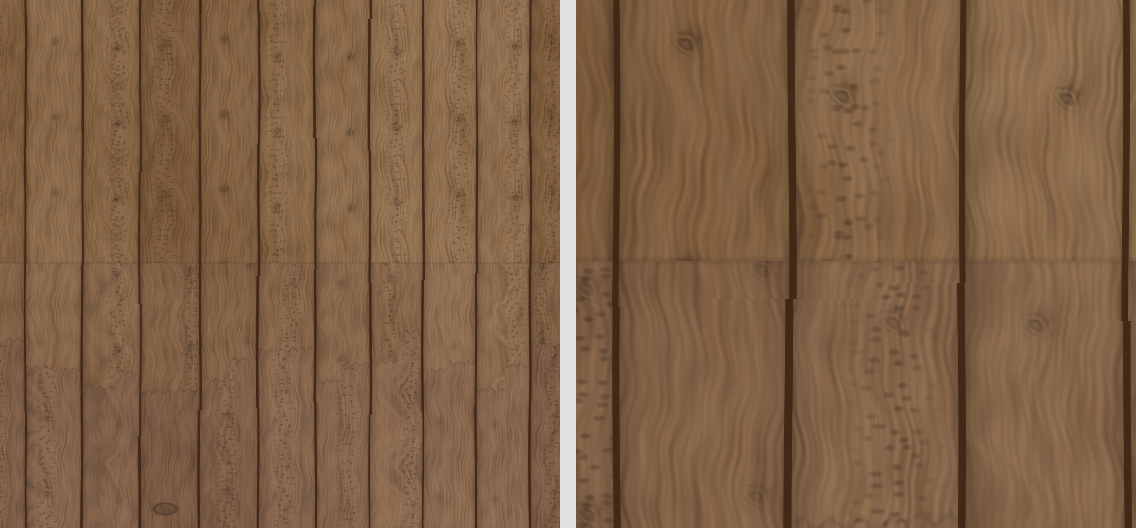
Left, the full canvas; right, a detail of the centre.
Reproduce this texture procedurally as a WebGL 1 fragment shader.

```glsl
precision highp float;
// Weathered brown wooden planks: ten upright boards with grain, knots and patched lower ends.
uniform vec2 u_resolution;

#define PLANKS 10.0
#define TILES 7.0
#define SEAM_WIDTH 0.019
#define GRAIN_LINES 72.0
#define GRAIN_DEPTH 0.055
#define WEAR 0.15
#define GROOVE vec3(0.25, 0.145, 0.075)
#define DARK_TOP vec3(0.455, 0.325, 0.205)
#define LIGHT_TOP vec3(0.575, 0.450, 0.325)
#define DARK_LOW vec3(0.440, 0.315, 0.235)
#define LIGHT_LOW vec3(0.555, 0.430, 0.325)

const float TAU = 6.28318;

float hash(vec2 p) {
  return fract(sin(dot(p, vec2(127.1, 311.7))) * 4375.85);
}

// Distance to the nearest cell point; rows wrap after 'rows' cells.
float cells(vec2 p, float rows, float seed) {
  vec2 base = floor(p);
  float nearest = 4.0;
  for (int j = -1; j <= 1; j++) {
    for (int i = -1; i <= 1; i++) {
      vec2 cell = base + vec2(float(i), float(j));
      vec2 key = vec2(cell.x + seed * 7.3, mod(cell.y, rows) + seed);
      vec2 d = cell + vec2(hash(key), hash(key + 41.7)) - p;
      nearest = min(nearest, dot(d, d));
    }
  }
  return sqrt(nearest);
}

void main() {
  vec2 st = gl_FragCoord.xy / u_resolution;
  float pixel = PLANKS / u_resolution.x;

  // Slightly uneven plank widths and wandering seams
  float x = st.x * PLANKS - 0.535 + 0.09 * cos(TAU * (st.x - 0.05));
  float seamId = mod(floor(x + 0.5), PLANKS);
  float section = floor(st.y * 4.0 + 0.3 * hash(vec2(seamId, 2.0)));
  x += 0.035 * (hash(vec2(seamId, section)) - 0.5);
  x += 0.006 * sin(TAU * st.y * 3.0 + seamId * 2.0);
  float plank = mod(floor(x) + 1.0, PLANKS);
  float u = fract(x);

  // Zones: repeated upper boards, then two patched lower lengths
  float split = step(0.45 + 0.2 * hash(vec2(plank, 5.0)), u);
  float joint = 0.25 + 0.10 * hash(vec2(plank, 8.0));
  joint += split * 0.09 * (hash(vec2(plank, 9.0)) - 0.3);
  joint += 0.003 * sin(u * 37.0 + plank);
  float zone = step(st.y, 0.502) + step(st.y, joint);
  float low = zone * 0.5;
  float seed = plank + zone * 13.0;
  float tile = fract(st.y * TILES + 0.3 * hash(vec2(plank, 3.0)));

  // Grain coordinate: straight fibres bending into ovals around knots
  float eye = 1.0 - step(0.5, abs(plank - 2.0));
  float swirl = max(eye * (1.0 - low), 0.55 * pow(hash(vec2(seed, 4.0)), 2.0));
  float knotX = mix(0.2 + 0.65 * hash(vec2(seed, 6.0)), 0.62, eye);
  vec2 toKnot = vec2(u - knotX, tile - 0.5);
  float wave = 0.035 * sin(TAU * tile + seed) + 0.012 * sin(TAU * tile * 3.0 + u * 9.0 + seed);
  float oval = length(toKnot * vec2(1.0, 0.6));
  float grain = mix(u + wave, oval + 0.3 * wave, swirl);
  float lines = sin(grain * GRAIN_LINES + 2.5 * sin(grain * 21.0 + seed));
  lines += 0.5 * sin(grain * GRAIN_LINES * 1.9 + 3.0 * sin(grain * 13.0 + seed * 2.0));

  // Cellular wear: fine fibres, broad stains and short cross scratches
  float fibre = cells(vec2((u + wave) * 27.0, tile * 3.0), 3.0, seed);
  float stain = cells(vec2((u + wave) * 4.0, tile * 2.0), 2.0, seed + 3.0);
  float scratch = cells(vec2(u * 7.0, tile * 16.0), 16.0, seed + 5.0);
  float column = exp(-pow((u - knotX) * 5.0, 2.0)) * step(0.4, hash(vec2(seed, 12.0)));

  // Board tone: dark boards left of centre, pale boards to the right
  float tone = 0.67 + 0.015 * plank - 0.5 * exp(-0.55 * pow(plank - 3.4, 2.0));
  tone -= 0.34 * exp(-3.0 * plank * plank);
  tone = mix(tone, 0.56, low * 0.5) + 0.22 * (hash(vec2(seed, 1.0)) - 0.5);
  tone += 0.5 * (0.5 - stain) + 0.08 * sin(TAU * st.y * 2.0 + plank);
  tone = clamp(tone, 0.0, 1.0);
  vec3 color = mix(mix(DARK_TOP, DARK_LOW, low), mix(LIGHT_TOP, LIGHT_LOW, low), tone);

  float fineGrain = GRAIN_DEPTH * lines * (0.35 + 0.65 * smoothstep(0.2, 0.7, stain));
  color *= 1.0 + fineGrain + WEAR * (0.45 - fibre);
  color *= 1.0 - 0.2 * column * smoothstep(0.3, 0.08, scratch);

  // Small cracked knots, weaker on the lower lengths
  float knot = length(toKnot * vec2(1.0, 1.35));
  float strength = mix(0.12 + 0.22 * hash(vec2(seed, 7.0)), 0.36, eye) * (1.0 - 0.5 * low);
  float crack = 0.6 + 0.4 * sin(knot * 95.0 + 3.0 * sin(toKnot.y * 50.0 + toKnot.x * 30.0));
  color *= 1.0 - strength * crack * exp(-170.0 * knot * knot);

  // One oval branch scar near the bottom
  float scar = length((st - vec2(0.295, 0.036)) / vec2(0.020, 0.011));
  color *= 1.0 - 0.28 * exp(-40.0 * pow(scar - 1.0, 2.0)) - 0.12 * smoothstep(1.0, 0.8, scar);

  // Faint butt joints, shaded plank edges and dark grooves
  float jointGap = min(abs(st.y - 0.502), abs(st.y - joint));
  color *= 1.0 - 0.08 * smoothstep(0.004, 0.0, jointGap);
  float edge = min(u, 1.0 - u);
  float shade = exp(-edge * mix(26.0, 16.0, step(u, 0.5)));
  color *= 1.0 - 0.27 * shade;
  float width = SEAM_WIDTH * (0.75 + 0.5 * hash(vec2(seamId, section + 20.0)));
  float groove = 1.0 - smoothstep(width - 0.5 * pixel, width + 0.5 * pixel, edge);
  color = mix(color, GROOVE, groove * 0.92);

  gl_FragColor = vec4(color, 1.0);
}
```
